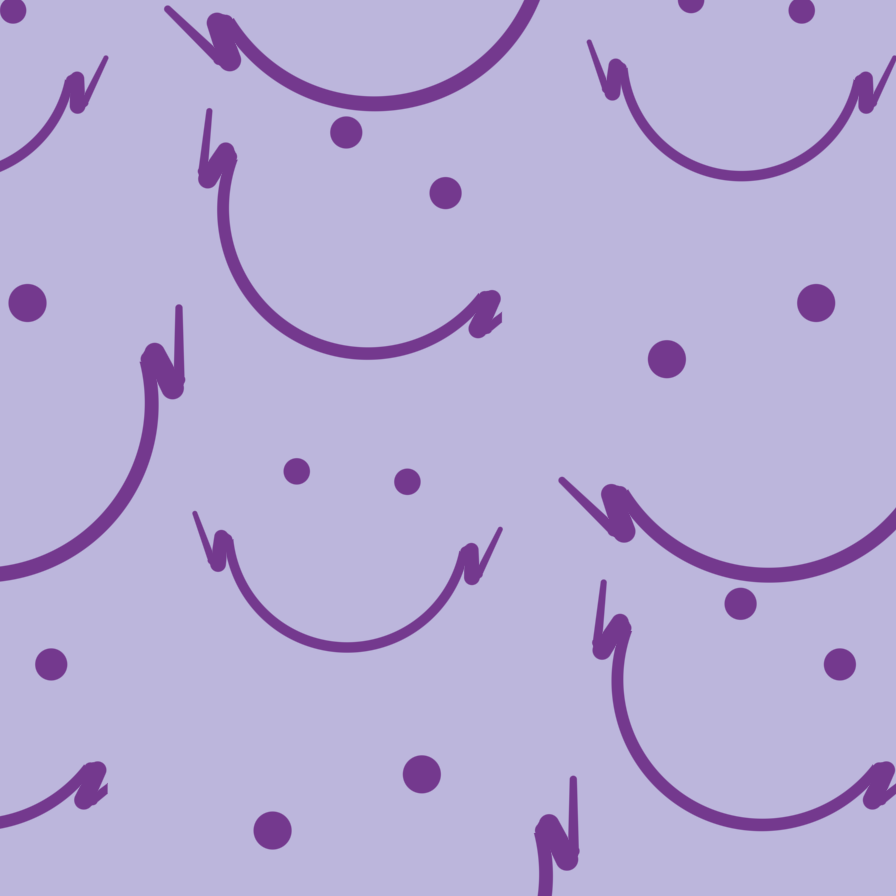
Reproduce this pattern procedurally as a three.js fragment shader.

```glsl
// Hand-drawn smiles in three sizes and tilts on a flat lilac ground,
// repeated in a half-drop lattice. Each smile is a signed distance built
// from an arc, two dots and a mirrored, tapered curl at both ends.
#define GROUND vec3(0.737, 0.714, 0.863)
#define INK vec3(0.455, 0.224, 0.557)
#define PERIOD vec2(0.8802, 1.0521)  // rectangular repeat holding two drops
#define EDGE 0.001                   // half width of the soft edge
#define EYE_RADIUS 0.111             // all below relative to smile radius
#define MOUTH_TILT 0.042             // mouth turn relative to the eyes
#define NO_CLIP 9.0

varying vec2 vUv;

// Coordinates in a frame turned by the given angle
vec2 toFrame(vec2 p, float angle) {
  float c = cos(angle), s = sin(angle);
  return vec2(c * p.x + s * p.y, c * p.y - s * p.x);
}

// Stroke from a to b whose radius changes from ra to rb
float stroke(vec2 p, vec2 a, vec2 b, float ra, float rb) {
  vec2 ap = p - a, ab = b - a;
  float h = clamp(dot(ap, ab) / dot(ab, ab), 0.0, 1.0);
  return length(ap - ab * h) - mix(ra, rb, h);
}

// Curl at the mouth corner: hump, downstroke, lobe and thin flick
float curl(vec2 p) {
  vec2 corner = vec2(1.005, -0.145);
  vec2 hump = vec2(1.052, -0.127);
  vec2 lobe = vec2(1.068, -0.355);
  vec2 turn = vec2(1.122, -0.325);
  vec2 tip = vec2(1.285, 0.06);
  float d = stroke(p, corner, hump, 0.046, 0.060);
  d = min(d, stroke(p, hump, lobe, 0.060, 0.066));
  d = min(d, stroke(p, lobe, turn, 0.066, 0.036));
  return min(d, stroke(p, turn, tip, 0.032, 0.021));
}

// Lower arc, slightly thinner towards its ends
float mouth(vec2 p) {
  float halfWidth = mix(0.038, 0.044, clamp(-p.y, 0.0, 1.0));
  float arc = abs(length(p) - 1.0) - halfWidth;
  arc = max(arc, p.y + 0.14);
  return min(arc, curl(vec2(abs(p.x), p.y)));
}

// One smile of unit radius; clipX trims its right side upright
float smile(vec2 p, float tilt, vec2 eye, float clipX) {
  vec2 q = toFrame(p, tilt);
  float eyes = length(vec2(abs(q.x), q.y) - eye) - EYE_RADIUS;
  float d = min(eyes, mouth(toFrame(q, MOUTH_TILT)));
  return max(d, p.x - clipX);
}

// Smile repeated on the lattice, distance in canvas units
float smileRepeat(vec2 p, vec2 center, float radius, float tilt, vec2 eye, float clipX) {
  float d = 1.0;
  for (int i = 0; i < 2; i++) {
    vec2 shift = 0.5 * PERIOD * float(i);
    vec2 cell = mod(p - center + shift + 0.5 * PERIOD, PERIOD) - 0.5 * PERIOD;
    d = min(d, radius * smile(cell / radius, tilt, eye, clipX));
  }
  return d;
}

void main() {
  // Small, middle and large smile
  float d = smileRepeat(vUv, vec2(0.3875, 0.4102), 0.1328, -0.094, vec2(0.467, 0.438), NO_CLIP);
  d = min(d, smileRepeat(vUv, vec2(0.4105, 0.7669), 0.1615, -0.548, vec2(0.402, 0.373), 0.927));
  d = min(d, smileRepeat(vUv, vec2(0.8581, 0.5495), 0.1914, 0.360, vec2(0.465, 0.452), NO_CLIP));

  float ink = 1.0 - smoothstep(-EDGE, EDGE, d);
  gl_FragColor = vec4(mix(GROUND, INK, ink), 1.0);
}
```
